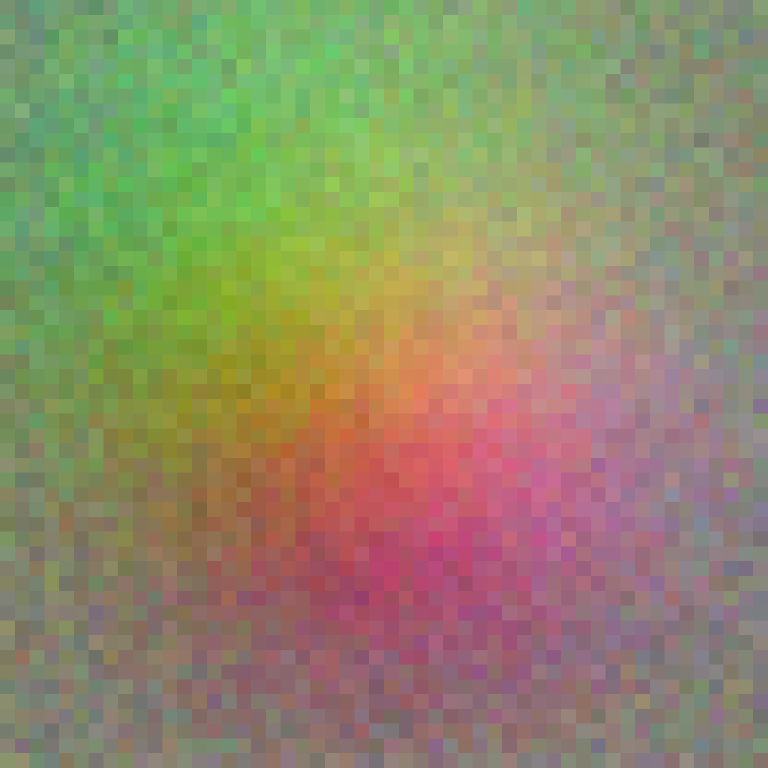
A three.js fragment shader for this background:

```glsl
varying vec2 vUv;

const float CELLS = 52.0;
const vec3 BASE_GRAY = vec3(0.50, 0.518, 0.445);

float hash(vec2 p) {
  return fract(sin(dot(p, vec2(127.1, 311.7))) * 43758.5453);
}

// Gaussian bump with a separate spread on each axis
float glow(vec2 p, vec2 center, vec2 spread) {
  vec2 d = (p - center) / spread;
  return exp(-0.5 * dot(d, d));
}

// Each channel is lifted and lowered by broad glows
vec3 colorField(vec2 p) {
  float warm = glow(p, vec2(0.58, 0.475), vec2(0.205));
  float coolLeft = glow(p, vec2(0.18, 0.74), vec2(0.208));
  float leafy = glow(p, vec2(0.41, 0.79), vec2(0.30));
  float rosy = glow(p, vec2(0.50, 0.30), vec2(0.22, 0.175));
  float golden = glow(p, vec2(0.335, 0.52), vec2(0.19));
  float violet = glow(p, vec2(0.77, 0.44), vec2(0.19));
  return BASE_GRAY + vec3(
    0.355 * warm - 0.125 * coolLeft,
    0.235 * leafy - 0.275 * rosy,
    0.14 * violet - 0.285 * golden);
}

// Bell-shaped random offset per channel, centered on zero
vec3 grain(vec2 cell, float seed) {
  vec3 sum = vec3(0.0);
  for (int i = 0; i < 2; i++) {
    vec2 q = cell + seed + float(i) * 71.3;
    sum += vec3(hash(q), hash(q + 17.9), hash(q + 43.7));
  }
  return sum - 1.0;
}

// Flat color of the tile that holds the point
vec3 tileColor(vec2 uv, float count) {
  vec2 cell = floor(clamp(uv, 0.0, 0.9999) * count);
  vec2 center = (cell + 0.5) / count;
  float roughness = mix(0.06, 0.088, smoothstep(0.1, 0.6, length(center - 0.5)));
  return colorField(center) + roughness * grain(cell, 3.1);
}

void main() {
  // Average four samples to soften the tile edges
  vec2 texel = fwidth(vUv);
  vec3 color = vec3(0.0);
  for (int i = 0; i < 4; i++) {
    vec2 corner = vec2(mod(float(i), 2.0), floor(float(i) * 0.5)) - 0.5;
    color += 0.25 * tileColor(vUv + 0.5 * corner * texel, CELLS);
  }
  gl_FragColor = vec4(clamp(color, 0.0, 1.0), 1.0);
}
```
